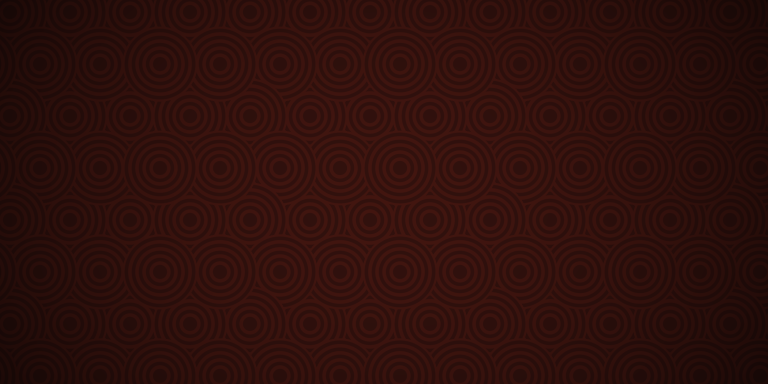
Reproduce this pattern procedurally as a Shadertoy shader.

```glsl
const float ROW_HEIGHT = 0.8660254;   // triangular lattice, circle spacing = 1
const float ROWS_SCALE = 6.4;         // lattice units per canvas height
const float RADIUS = 0.625;
const float RING_PERIOD = 0.118;
const float RING_COUNT = 5.0;
const vec3 RUST = vec3(0.258, 0.083, 0.060);
const vec3 UMBER = vec3(0.192, 0.066, 0.052);

// Stacking height of a circle inside the repeating block of 4 by 2
float stackOrder(vec2 cell, vec2 offset) {
    float column = mod(cell.x, 4.0);
    float oddRow = mod(cell.y, 2.0);
    float order = mix(8.0, 4.0, oddRow) - column;
    // One circle per block overlaps its upper right neighbour
    bool raised = oddRow > 0.5 && column == 1.0 && offset.x > 0.0 && offset.y > 0.0;
    return raised ? 6.5 : order;
}

// Distance from the centre of the topmost circle covering p
float topCircle(vec2 p) {
    float baseRow = round(p.y / ROW_HEIGHT);
    float best = -1.0;
    float radius = RADIUS;
    for (int j = -1; j <= 1; j++) {
        float row = baseRow + float(j);
        float shift = 0.5 * mod(row, 2.0);
        float baseColumn = round(p.x - shift);
        for (int i = -1; i <= 1; i++) {
            float column = baseColumn + float(i);
            vec2 offset = p - vec2(column + shift, row * ROW_HEIGHT);
            float dist = length(offset);
            float order = stackOrder(vec2(column, row), offset);
            if (dist < RADIUS && order > best) {
                best = order;
                radius = dist;
            }
        }
    }
    return radius;
}

// Dark coverage of the central disc and its concentric rings
float ringMask(float radius, float blur) {
    float x = radius / RING_PERIOD;
    float ringCentre = clamp(round(x + 0.25), 2.0, RING_COUNT) - 0.25;
    float d = min(abs(x - ringCentre) - 0.25, x - 1.0) * RING_PERIOD;
    return 1.0 - smoothstep(-blur, blur, d);
}

float vignette(vec2 uv) {
    vec2 q = (2.0 * uv - 1.0) * vec2(1.0, 0.6);
    return 1.0 - 0.42 * dot(q, q);
}

void mainImage(out vec4 fragColor, in vec2 fragCoord) {
    float pixel = ROWS_SCALE / iResolution.y;
    vec2 p = (fragCoord - 0.5 * iResolution.xy) * pixel - vec2(0.267, 0.4);

    // Average a 3 by 3 grid to smooth the overlap edges
    float dark = 0.0;
    for (int j = -1; j <= 1; j++) {
        for (int i = -1; i <= 1; i++) {
            vec2 jitter = vec2(float(i), float(j)) * pixel / 3.0;
            dark += ringMask(topCircle(p + jitter), 0.4 * pixel) / 9.0;
        }
    }

    vec3 colour = mix(RUST, UMBER, dark) * vignette(fragCoord / iResolution.xy);
    fragColor = vec4(colour, 1.0);
}
```
